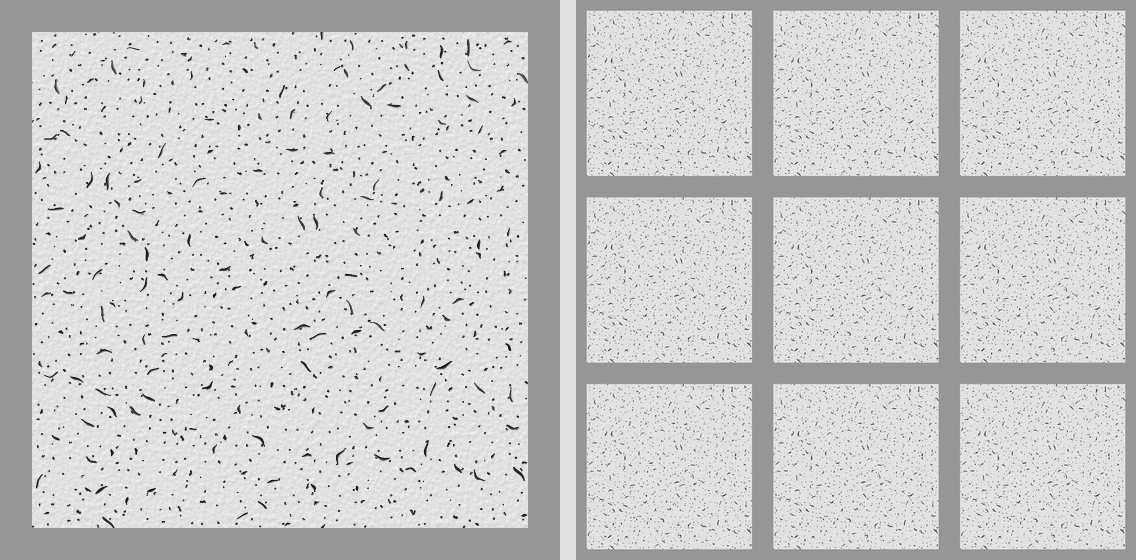
Left, the tile; right, the same tile 3 across and 3 down.
Write a Shadertoy shader that draws this texture.

```glsl
vec4 hash4(vec2 cell, float seed) {
    vec4 h = fract(vec4(cell.xyx, cell.y + seed) * vec4(0.1031, 0.1030, 0.0973, 0.1099) + seed * 0.137);
    h += dot(h, h.wzxy + 33.33);
    return fract((h.xxyz + h.yzzw) * h.zywx);
}

// Wrapping cellular noise: distance to the nearest scattered point
float cellular(vec2 p, float cells) {
    p *= cells;
    vec2 base = floor(p);
    float nearest = 2.0;
    for (int y = -1; y <= 1; y++)
    for (int x = -1; x <= 1; x++) {
        vec2 cell = base + vec2(x, y);
        vec2 point = cell + hash4(mod(cell, cells), 7.0).xy;
        nearest = min(nearest, length(p - point));
    }
    return nearest;
}

// Sparse plaster creases lit from the upper left
float relief(vec2 p, float cells) {
    vec2 offset = vec2(-0.14, 0.28) / cells;
    float slope = cellular(p - offset, cells) - cellular(p + offset, cells);
    return slope * (0.35 + 1.3 * abs(slope));
}

// Scattered bent holes: x = signed distance, y = brightness inside
vec2 holes(vec2 p, float cells, float seed, vec2 lengths, float radius) {
    vec2 base = floor(p * cells);
    vec2 result = vec2(1.0, 0.1);
    for (int y = -1; y <= 1; y++)
    for (int x = -1; x <= 1; x++) {
        vec2 cell = base + vec2(x, y);
        vec4 place = hash4(mod(cell, cells), seed);
        vec4 form = hash4(mod(cell, cells), seed + 5.0);
        vec2 q = p - (cell + 0.06 + 0.88 * place.xy) / cells;

        float angle = 3.14159 * place.z;
        mat2 turn = mat2(cos(angle), -sin(angle), sin(angle), cos(angle));
        q = turn * q;
        float halfLength = mix(lengths.x, lengths.y, place.w * place.w);
        float along = clamp(q.x, -halfLength, halfLength);
        float t = along / halfLength;
        float bend = 0.45 * (form.x - 0.5) * cos(2.0 * t) + 0.1 * sin(2.6 * t + 6.0 * form.y);
        q.y += halfLength * bend;
        q.x -= along;

        // Swelling width with thin ends and a ragged rim
        float width = radius * (0.75 + 0.4 * form.z + 0.2 * sin(2.5 * t + 6.0 * form.w));
        width *= 1.0 - 0.4 * t * t * smoothstep(0.001, 0.006, halfLength);
        float ragged = 0.12 * radius * sin(900.0 * along + 6.0 * form.x) * sin(1300.0 * p.y);
        float dist = length(q) - width + ragged;
        float lowerSide = dot(q, turn * vec2(0.6, -0.8)) / width;
        float depthTone = 0.08 + (0.15 + 0.6 * form.y) * smoothstep(-0.5, 0.9, lowerSide);
        if (dist < result.x) result = vec2(dist, depthTone);
    }
    return result;
}

void mainImage(out vec4 fragColor, in vec2 fragCoord) {
    vec2 uv = fragCoord / iResolution.xy;
    vec2 p = (uv - 0.0573) / 0.8854;
    float pixel = 1.13 / iResolution.y;
    float soft = max(0.6 * pixel, 0.0007);

    // White plaster
    float shade = 0.881 + 0.065 * relief(p, 96.0) + 0.055 * relief(p + 0.37, 170.0);

    // Pinholes and worm-like fissures
    vec2 pinholes = holes(p, 33.0, 1.0, vec2(0.0002, 0.0018), 0.0019);
    vec2 fissures = holes(p, 16.0, 2.0, vec2(0.0025, 0.0165), 0.0025);
    fissures.y *= 0.65 + 0.55 * p.y;
    shade = mix(shade, 0.6 * pinholes.y + 0.04, 1.0 - smoothstep(-soft, soft, pinholes.x));
    shade = mix(shade, fissures.y, 1.0 - smoothstep(-soft, soft, fissures.x));

    // Plain grey surround
    vec2 edge = abs(p - 0.5) - 0.5;
    float outside = smoothstep(-0.5 * pixel, 0.5 * pixel, max(edge.x, edge.y));
    fragColor = vec4(vec3(mix(shade, 0.59, outside)), 1.0);
}
```
